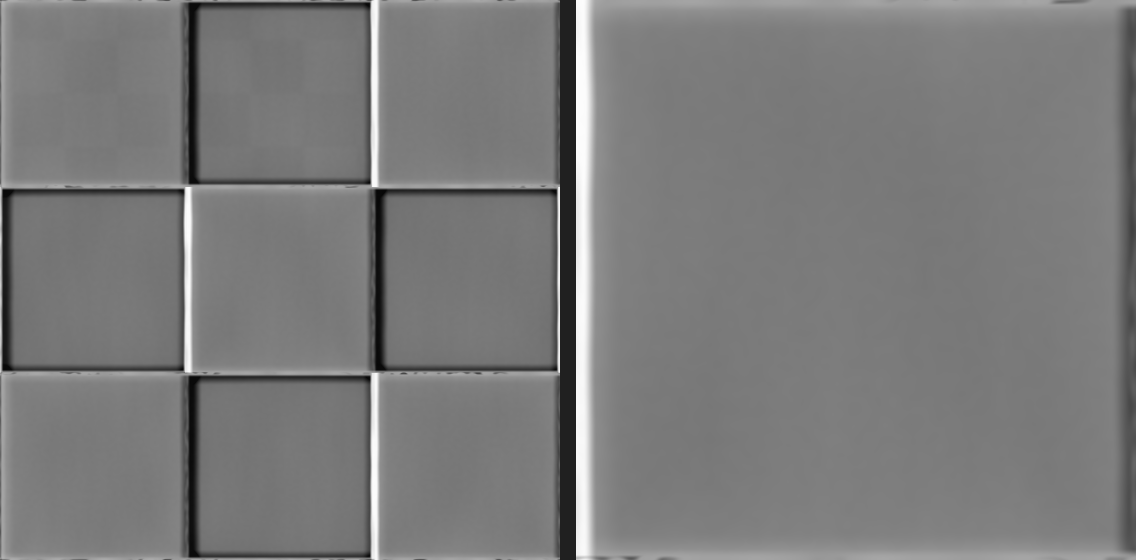
Left, the full canvas; right, a detail of the centre.
This texture map is drawn by a Shadertoy shader. Its source:

```glsl
// Three by three grey tiles, alternately raised and sunken, with lit bevels and worn seams.

const float TILES = 3.0;
const float RAISED_GREY = 0.478;
const float SUNKEN_GREY = 0.466;
const float SEAM_LIGHT = 0.63;
const float SEAM_DARK = 0.34;

vec2 gradientAt(vec2 lattice) {
    vec3 q = fract(lattice.xyx * vec3(0.1031, 0.1030, 0.0973));
    q += dot(q, q.yzx + 33.33);
    float angle = 6.2832 * fract((q.x + q.y) * q.z);
    return vec2(cos(angle), sin(angle));
}

// Gradient noise that wraps after the given number of lattice cells.
float gradientNoise(vec2 p, vec2 period) {
    vec2 i = floor(p), f = fract(p);
    vec2 s = f * f * f * (f * (f * 6.0 - 15.0) + 10.0);
    vec2 lo = mod(i, period), hi = mod(i + 1.0, period);
    float a = dot(gradientAt(lo), f);
    float b = dot(gradientAt(vec2(hi.x, lo.y)), f - vec2(1.0, 0.0));
    float c = dot(gradientAt(vec2(lo.x, hi.y)), f - vec2(0.0, 1.0));
    float d = dot(gradientAt(hi), f - 1.0);
    return mix(mix(a, b, s.x), mix(c, d, s.x), s.y);
}

float surfaceNoise(vec2 uv, vec2 frequency) {
    return gradientNoise(uv * frequency, frequency);
}

// One at the edge, falling to zero between the two distances.
float rim(float gap, float inner, float outer) {
    return 1.0 - smoothstep(inner, outer, gap);
}

float nearest(vec4 gap) {
    return min(min(gap.x, gap.y), min(gap.z, gap.w));
}

// Gaps are the distances to the left, right, bottom and top edges of the tile.
float raisedTile(vec4 gap, float leftLight) {
    float v = RAISED_GREY + 0.045 * exp(-nearest(gap) / 0.09);
    v += 0.07 * (rim(gap.z, 0.0, 0.05) + rim(gap.w, 0.0, 0.06));
    v += 0.06 * rim(gap.x, 0.02, 0.085);
    v -= 0.23 * rim(gap.y, 0.004, 0.045);
    return mix(v, 0.98, leftLight * rim(gap.x, 0.014, 0.038));
}

float sunkenTile(vec4 gap, float leftShadow) {
    float v = SUNKEN_GREY;
    v -= 0.06 * (exp(-gap.x / 0.06) + exp(-gap.w / 0.05));
    v -= 0.04 * (exp(-gap.y / 0.05) + exp(-gap.z / 0.05));
    v -= 0.38 * leftShadow * rim(gap.x, 0.03, 0.085);
    v -= 0.30 * rim(gap.w, 0.014, 0.066);
    v -= 0.27 * rim(gap.z, 0.010, 0.058);
    v -= 0.17 * rim(gap.y, 0.012, 0.06);
    return mix(max(v, 0.04), 0.96, rim(gap.y, 0.004, 0.021));
}

// Faint squares left on a face.
float ghostSquares(vec2 p) {
    vec2 wave = sin(3.1416 * (p * 3.5 + vec2(-0.2, 0.25)));
    vec2 side = smoothstep(-0.2, 0.2, wave) * 2.0 - 1.0;
    return side.x * side.y;
}

float faceMottle(vec2 uv) {
    float clouds = 0.022 * surfaceNoise(uv, vec2(8.0, 6.0));
    float streaks = 0.008 * surfaceNoise(uv, vec2(40.0, 7.0));
    float grain = 0.007 * surfaceNoise(uv, vec2(110.0));
    return clouds + streaks + grain;
}

// Vertical joint: grey and gritty beside a drop, pale at the sunken outer border.
float verticalSeam(float v, vec4 gap, float sunken, float outerLeft, vec2 uv) {
    float grit = surfaceNoise(uv, vec2(150.0, 50.0));
    float dark = sunken > 0.5 ? gap.x : gap.y;
    float tone = mix(SEAM_DARK, 0.78, sunken * outerLeft);
    v = mix(v, tone + 0.16 * grit, rim(dark, 0.002, 0.020));
    float pale = sunken > 0.5 ? gap.y : gap.x;
    float wear = 0.07 * smoothstep(-0.1, 0.4, surfaceNoise(uv, vec2(40.0, 18.0)));
    v -= wear * rim(pale, 0.002, 0.014);
    return mix(v, 0.40 + 0.15 * grit, outerLeft * (1.0 - sunken) * rim(gap.x, 0.001, 0.012));
}

// Horizontal joint: a pale line broken by short, thin dark chips.
float horizontalSeam(float v, vec4 gap, vec2 uv) {
    float dist = min(gap.z, gap.w);
    float tone = SEAM_LIGHT + 0.08 * surfaceNoise(uv, vec2(24.0, 9.0));
    v = mix(v, max(v, tone), rim(dist, 0.003, 0.021));
    float patches = smoothstep(-0.15, 0.3, surfaceNoise(uv + 0.13, vec2(11.0, 7.0)));
    float chips = smoothstep(-0.05, 0.35, surfaceNoise(uv + 0.004, vec2(60.0, 110.0)));
    return v - 0.36 * patches * chips * rim(dist, 0.001, 0.010);
}

void mainImage(out vec4 fragColor, in vec2 fragCoord) {
    vec2 uv = fragCoord / iResolution.xy;
    vec2 cell = floor(uv * TILES);
    vec2 p = fract(uv * TILES);
    float sunken = mod(cell.x + cell.y, 2.0);
    float outerLeft = 1.0 - step(0.5, cell.x);

    // Slightly uneven bevel edges.
    float wobble = 0.004 * surfaceNoise(uv, vec2(5.0, 19.0));
    vec4 gap = vec4(p.x, 1.0 - p.x, p.y, 1.0 - p.y);
    vec4 uneven = gap + wobble;

    float v = sunken > 0.5 ? sunkenTile(uneven, mix(1.0, 0.85, outerLeft))
                           : raisedTile(uneven, mix(1.0, 0.15, outerLeft));

    float ghosted = step(1.5, cell.y) * step(cell.x, 1.5);
    v += faceMottle(uv) + 0.005 * ghosted * ghostSquares(p) * smoothstep(0.03, 0.1, nearest(gap));
    v = verticalSeam(v, gap, sunken, outerLeft, uv);
    v = horizontalSeam(v, gap, uv);
    fragColor = vec4(vec3(clamp(v, 0.0, 1.0)), 1.0);
}
```
